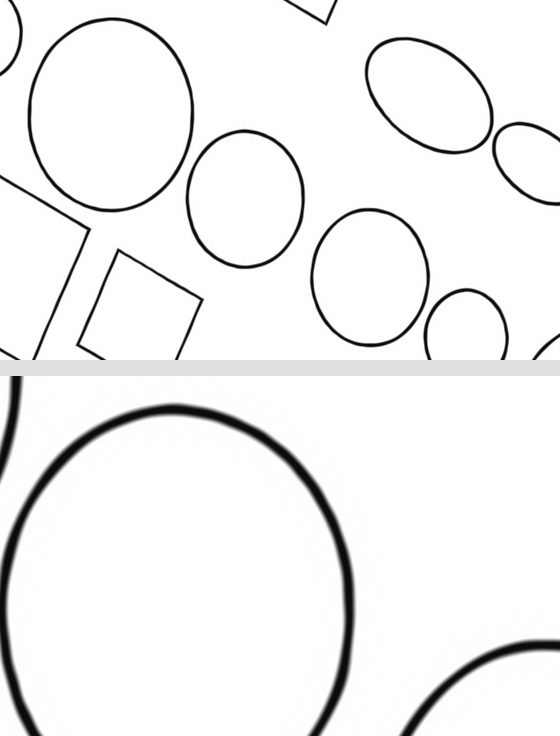
Top: the whole. Bottom: its middle third, enlarged.
Reproduce this pattern procedurally as a Shadertoy shader.

```glsl
// Hand-inked outlines of ovals and skewed squares strung along diagonal lanes on white paper.

#define LANE_ANGLE 0.561      // slope of the lanes, radians below horizontal
#define OVAL_RADII vec2(0.227, 0.266)
#define TILTED_RADII vec2(0.198, 0.127)
#define TILT 0.668            // turn of the slanted ovals
#define CHAIN_PERIOD 1.595    // length of one big-medium-medium-small run
#define OVAL_STROKE 0.0046    // half widths of the lines
#define SQUARE_STROKE 0.0038
#define SOFTNESS 0.0031       // half width of the blurred line edge
#define WOBBLE 0.0011         // waver of the hand
#define INK vec3(0.045)
#define PAPER vec3(1.0)

mat2 rotation(float angle) {
    float c = cos(angle), s = sin(angle);
    return mat2(c, s, -s, c);
}

// Layered sines, roughly -1 to 1
float waver(vec2 p) {
    return 0.5 * sin(31.0 * p.x + 2.0 * sin(17.0 * p.y))
         + 0.3 * sin(57.0 * p.y - 23.0 * p.x)
         + 0.2 * sin(143.0 * p.x + 119.0 * p.y);
}

// First-order distance to an ellipse outline
float ovalOutline(vec2 p, vec2 radii) {
    float k = length(p / radii);
    float slope = length(p / (radii * radii));
    return abs(k * (k - 1.0) / max(slope, 1e-4));
}

// Sharp-cornered outline of a slightly skewed square
float squareOutline(vec2 p, float halfSide) {
    const mat2 edges = mat2(0.860, 0.510, -0.395, 0.919);
    vec2 q = abs(inverse(edges) * p) - halfSide * vec2(1.0, 1.06);
    return abs(max(q.x, q.y));
}

// Upright ovals repeating big, medium, medium, small
float ovalChain(vec2 p, mat2 lane) {
    const vec4 offsets = vec4(0.0, 0.441, 0.850, 1.166);
    const vec4 scales = vec4(1.0, 0.71, 0.71, 0.5);
    float d = 1e3;
    for (int i = 0; i < 12; i++) {
        int kind = i % 4;
        float along = offsets[kind] + CHAIN_PERIOD * float(i / 4 - 1);
        vec2 center = lane * vec2(along, 0.0);
        d = min(d, ovalOutline(p - center, OVAL_RADII * scales[kind]));
    }
    return d;
}

// Slanted ovals shrinking along the upper lane
float tiltedChain(vec2 p, mat2 lane) {
    float d = 1e3;
    for (int i = 0; i < 2; i++) {
        vec2 center = lane * vec2(0.721 + 0.356 * float(i), -0.516);
        vec2 q = (p - center) * rotation(TILT);
        d = min(d, ovalOutline(q, TILTED_RADII * pow(0.705, float(i))));
    }
    return d;
}

// Squares on both sides of the main lane
float squareGroup(vec2 p, mat2 lane) {
    const vec3 along = vec3(-0.045, 0.375, 0.215);
    const vec3 across = vec3(0.512, 0.445, -0.670);
    const vec3 halfSides = vec3(0.196, 0.135, 0.135);
    float d = 1e3;
    for (int i = 0; i < 3; i++) {
        vec2 center = lane * vec2(along[i], across[i]);
        d = min(d, squareOutline(p - center, halfSides[i]));
    }
    return d;
}

void mainImage(out vec4 fragColor, in vec2 fragCoord) {
    // Canvas height is one unit, y points down, origin on the first big oval
    vec2 p = fragCoord / iResolution.y;
    p = vec2(p.x, 1.0 - p.y) - vec2(0.308, 0.319);
    mat2 lane = rotation(LANE_ANGLE);

    // Uneven pen path and pressure
    vec2 hand = p + WOBBLE * vec2(waver(p), waver(p.yx + 3.7));
    float pressure = 1.0 + 0.14 * waver(p * 1.3 + 1.9);

    float ovals = min(ovalChain(hand, lane), tiltedChain(hand, lane));
    float squares = squareGroup(hand, lane);
    float edge = min(ovals - OVAL_STROKE * pressure, squares - SQUARE_STROKE * pressure);

    // Soft ink edge with a faint mottled halo
    float blur = max(SOFTNESS, 0.7 / iResolution.y);
    float ink = 1.0 - smoothstep(-blur, blur, edge);
    float halo = 0.012 * exp(-45.0 * max(edge, 0.0)) * (0.5 + 0.5 * waver(p * 9.0));
    fragColor = vec4(mix(PAPER - halo, INK, ink), 1.0);
}
```
